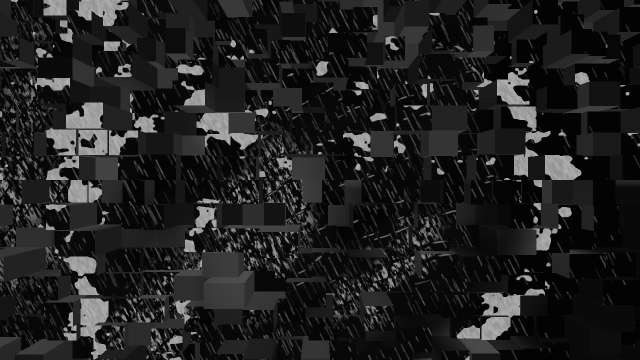
Give the GLSL for this background, as a WebGL 2 fragment shader.

```glsl
#version 300 es
precision highp float;
// Dark rain-streaked scene broken into blocks that are extruded toward the viewer.
// Each sample walks depth layers from near to far to find a block face, then
// shades it with layered noise: torn highlights, glitter, rain and mesh lines.
uniform vec2 u_resolution;
out vec4 fragColor;

const float CELL = 0.062;         // block height, canvas height = 1
const float MAX_DEPTH = 0.17;     // strongest extrusion
const int DEPTH_STEPS = 48;
const int AA = 2;                 // samples per axis
const vec2 RAIN_DIR = vec2(0.447, -0.894);
const float BLACK = 0.013;
const float HIGHLIGHT = 0.70;
const float GLITTER = 0.56;
const float RAIN_LIGHT = 0.42;
const float SIDE_LIGHT = 0.27;

float hash(vec2 p) {
  vec3 a = fract(vec3(p.xyx) * 0.1031);
  a += dot(a, a.yzx + 33.33);
  return fract((a.x + a.y) * a.z);
}

float noise(vec2 p) {
  vec2 i = floor(p), f = fract(p);
  f = f * f * (3.0 - 2.0 * f);
  return mix(mix(hash(i), hash(i + vec2(1, 0)), f.x),
             mix(hash(i + vec2(0, 1)), hash(i + vec2(1, 1)), f.x), f.y);
}

float fbm(vec2 p) {
  return 0.55 * noise(p) + 0.28 * noise(p * 2.1 + 7.0) + 0.17 * noise(p * 4.3 + 19.0);
}

// Soft ellipse: 1 at the centre, 0 at the rim, negative outside
float blob(vec2 p, vec2 centre, vec2 radius) {
  return 1.0 - length((p - centre) / radius);
}

vec2 tilt(vec2 p, float a) {
  return mat2(cos(a), -sin(a), sin(a), cos(a)) * p;
}

// Places of the torn highlights: two side bands and one central patch
float highlightMap(vec2 p) {
  float leftX = -0.61 + 0.05 * sin(p.y * 9.0);
  float rightX = 0.61 - 1.4 * (p.y + 0.08) * (p.y + 0.08);
  float left = 1.0 - abs(p.x - leftX) / (0.09 + 0.14 * smoothstep(0.15, 0.5, p.y));
  float right = (1.0 - abs(p.x - rightX) / 0.07) * smoothstep(0.33, 0.2, p.y);
  float inner = 1.0 - abs(p.x + 0.32 - 0.12 * p.y) / 0.06;
  inner *= smoothstep(0.0, -0.12, p.y);
  float patchy = blob(p, vec2(-0.24, 0.14), vec2(0.13, 0.10)) * 1.4;
  return max(max(left, right), max(inner * 0.8, patchy));
}

// Places of the fine glitter: central lobe, slanted band, lower left corner
float glitterMap(vec2 p) {
  float lobe = blob(tilt(p - vec2(-0.15, -0.11), -0.25), vec2(0), vec2(0.15, 0.27));
  float band = blob(tilt(p - vec2(0.16, -0.25), 0.72), vec2(0), vec2(0.25, 0.07));
  float corner = blob(tilt(p - vec2(-0.44, -0.38), -0.5), vec2(0), vec2(0.13, 0.24));
  float strip = blob(p, vec2(-0.82, 0.0), vec2(0.2, 0.55)) * 0.4;
  return max(max(lobe, band), max(corner, strip));
}

float rain(vec2 p, float density, float px) {
  vec2 r = vec2(dot(p, vec2(-RAIN_DIR.y, RAIN_DIR.x)), dot(p, RAIN_DIR));
  float light = 0.0;
  for (int k = 0; k < 3; k++) {
    float layer = float(k);
    vec2 g = r / vec2(0.013 + 0.004 * layer, 0.065 + 0.02 * layer) + 31.0 * layer;
    g.y += hash(vec2(floor(g.x), layer)) * 9.0;
    vec2 id = floor(g) + 200.0, f = fract(g);
    float on = step(hash(id), density);
    float d = abs(f.x - 0.25 - 0.5 * hash(id + 5.0)) * (0.013 + 0.004 * layer);
    float len = 0.25 + 0.65 * hash(id + 11.0);
    float streak = smoothstep(0.0006 + px, 0.0006, d) * smoothstep(len, len - 0.1, f.y);
    light = max(light, on * streak * (0.25 + 0.75 * hash(id + 17.0)));
  }
  return light * (0.4 + 0.6 * noise(r * vec2(300, 110)));
}

float scene(vec2 p, float px) {
  float dome = smoothstep(0.0, 0.12, blob(p, vec2(0.13, 0.03), vec2(0.36, 0.36)));
  float rightSide = smoothstep(0.36, 0.5, p.x);
  float c = BLACK + 0.025 * noise(p * 14.0) * (1.0 - rightSide);
  vec2 r = vec2(dot(p, vec2(-RAIN_DIR.y, RAIN_DIR.x)), dot(p, RAIN_DIR));
  // Mesh: curved rising lines, dark over glitter and bright over the dome
  float rise = p.y - 0.55 * p.x + 0.5 * p.x * p.x + 0.008 * noise(p * 30.0);
  float mesh = abs(fract(rise / 0.085) - 0.5) * 0.085;
  float cross = abs(fract((r.x + 0.2 * r.y * r.y) / 0.07) - 0.5) * 0.07;
  float bars = smoothstep(0.003, 0.006, min(mesh, cross + 0.002));
  float grain = fbm(r * vec2(190, 75));
  float area = smoothstep(-0.05, 0.4, glitterMap(p) + 0.3 * (fbm(p * 17.0) - 0.5));
  c = max(c, GLITTER * area * bars * smoothstep(0.44, 0.72, grain));
  c = max(c, RAIN_LIGHT * rain(p, mix(0.5, 0.12, rightSide), px));
  float broken = smoothstep(0.5, 0.66, fbm(p * vec2(45, 70)));
  c = max(c, 0.42 * dome * broken * smoothstep(0.001 + px, 0.001, mesh));
  float rim = abs(blob(p, vec2(0.13, 0.03), vec2(0.36, 0.34))) * 0.35;
  c = max(c, 0.45 * broken * step(0.1, p.y) * smoothstep(0.002 + px, 0.002, rim));
  float torn = highlightMap(p) * 0.5 + 1.5 * (fbm(p * vec2(19, 23)) - 0.5);
  float lit = smoothstep(0.31, 0.34, torn) * step(0.0, highlightMap(p));
  return mix(c, HIGHLIGHT * (0.75 + 0.3 * grain), lit);
}

vec2 cellOf(vec2 q) {
  float row = floor(q.y / CELL);
  float width = CELL * (0.8 + 0.8 * hash(vec2(row + 60.0, 3.0)));
  return vec2(floor(q.x / width + hash(vec2(row + 60.0, 8.0))), row) + 60.0;
}

float blocks(vec2 p, float px) {
  vec2 last = cellOf(p / (1.0 + MAX_DEPTH)), id = last;
  float top = 0.0, depth = MAX_DEPTH;
  for (int i = 0; i <= DEPTH_STEPS; i++) {
    depth = MAX_DEPTH * (1.0 - float(i) / float(DEPTH_STEPS));
    id = cellOf(p / (1.0 + depth));
    float h = hash(id + 2.5);
    top = MAX_DEPTH * h * h;
    if (depth <= top) break;
    last = id;
  }
  vec2 q = p / (1.0 + depth);
  float tone = hash(id + 41.0);
  float glow = smoothstep(-1.2, 0.6, max(highlightMap(q), glitterMap(q)));
  bool side = top - depth > MAX_DEPTH / float(DEPTH_STEPS);
  if (side) {
    float facing = last.y != id.y ? 1.0 : 0.6;
    return 0.02 + SIDE_LIGHT * facing * (0.12 + glow) * (0.25 + 0.75 * tone);
  }
  vec2 shift = (vec2(hash(id + 71.0), hash(id + 83.0)) - 0.5) * 0.035;
  float flatFace = step(0.8, tone) * (0.2 + glow) * 0.2 * hash(id + 97.0);
  return tone > 0.8 ? 0.025 + flatFace : scene(q + shift, px);
}

void main() {
  float px = 1.0 / u_resolution.y, sum = 0.0;
  for (int i = 0; i < AA * AA; i++) {
    vec2 offset = (vec2(i % AA, i / AA) + 0.5) / float(AA) - 0.5;
    sum += blocks((gl_FragCoord.xy + offset - 0.5 * u_resolution) * px, px);
  }
  fragColor = vec4(vec3(sum / float(AA * AA)), 1.0);
}
```
